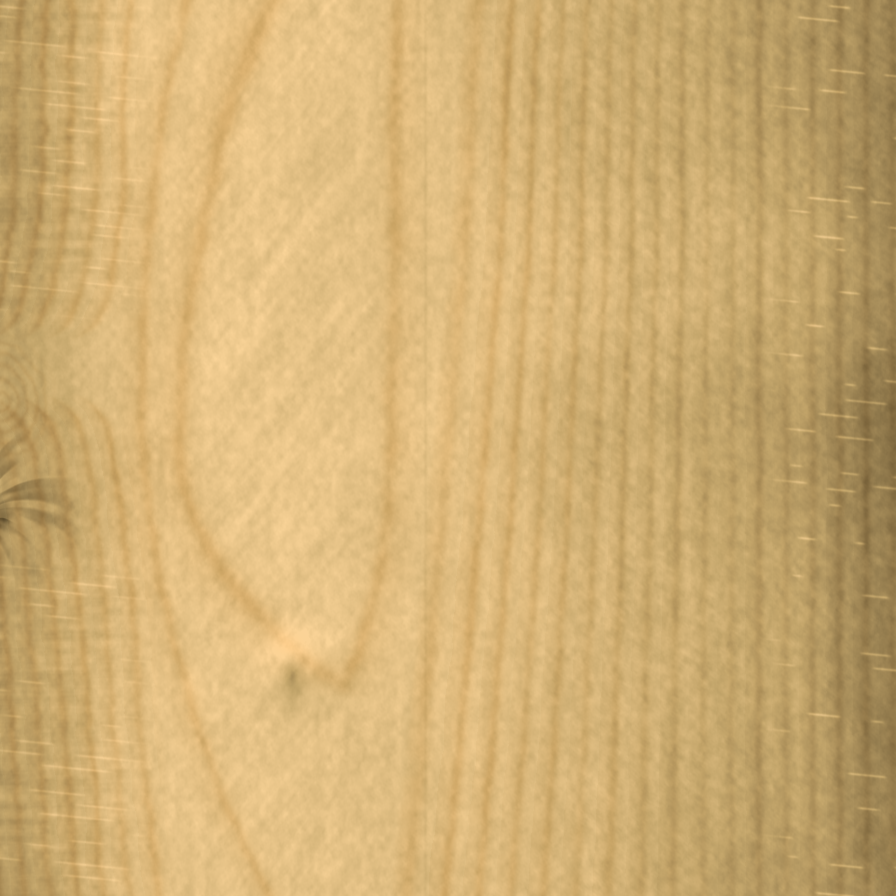
Reproduce this texture procedurally as a WebGL 1 fragment shader.

```glsl
precision highp float;
// Planed softwood board: tight straight rings on the right, a pointed loop
// in the middle and rings bending into a knot at the left edge. Each ring is
// a soft stroke around a curve; tone adds up and a colour ramp maps it.
uniform vec2 u_resolution;
const vec3 SHADE = vec3(0.58, 0.49, 0.31);
const vec3 STRAW = vec3(0.765, 0.65, 0.42);
const vec3 CREAM = vec3(0.945, 0.80, 0.565);
const vec3 AMBER = vec3(0.025, -0.012, -0.035);

float hash(vec2 p) { return fract(sin(dot(p, vec2(127.1, 311.7))) * 43758.5453); }

float noise(vec2 p) {
  vec2 i = floor(p), f = fract(p), e = vec2(1.0, 0.0);
  f = f * f * (3.0 - 2.0 * f);
  return mix(mix(hash(i), hash(i + e), f.x), mix(hash(i + e.yx), hash(i + e.xx), f.x), f.y);
}

// Noise centred on zero, three octaves turned against each other
float fbm(vec2 p) {
  float sum = 0.0, amp = 0.5;
  for (int i = 0; i < 3; i++) {
    sum += amp * (noise(p) - 0.5);
    p = mat2(0.96, 0.28, -0.28, 0.96) * p * 2.03 + 17.0;
    amp *= 0.5;
  }
  return sum;
}

float stroke(float d, float width) { return exp(-d * d / (width * width)); }

// Late wood: sharp on one side, fading slowly on the other
float ring(float d, float width) {
  return 0.65 * stroke(d, width) + 0.35 * stroke(d + width, width * 2.8);
}

// Parabola with a different bend above and below its vertex
float bow(float y, vec2 vertex, float above, float below) {
  float d = y - vertex.y;
  return vertex.x + d * d * (d > 0.0 ? above : below);
}

// Straight rings, wider apart and stronger near the loop
float straightRings(vec2 p) {
  float d = p.y - 0.5;
  float q = p.x + (1.0 - smoothstep(0.45, 0.85, p.x)) * (0.024 * d * d - 0.084 * d);
  float s = max(q - 0.48, 0.0);
  float phase = s * 33.5 - 1.3 + exp(-s * 25.0);
  float id = floor(phase + 0.5);
  float strength = 0.22 * (0.75 + 0.5 * hash(vec2(id, 3.0)));
  return strength * ring(phase - id, 0.15) * smoothstep(0.48, 0.49, q);
}

// Closed loop pointing down, and the open ring outside it
float loopRings(vec2 p) {
  float left = p.x - bow(p.y, vec2(0.202, 0.50), 0.40, 2.5);
  float right = bow(p.y, vec2(0.438, 0.50), 0.02, -0.75) - p.x;
  float outer = p.x - bow(p.y, vec2(0.159, 0.56), 0.25, 0.45);
  float slant = 1.0 + 0.9 * (1.0 - smoothstep(0.25, 0.45, p.y)) + 0.5 * smoothstep(0.7, 1.0, p.y);
  float loop = 0.25 * ring(left, 0.008 * slant) + 0.21 * ring(right, 0.008);
  return smoothstep(0.215, 0.26, p.y) * loop + 0.22 * ring(outer, 0.0065);
}

// Rings that sweep sideways into the knot, and arcs around it
float knotRings(vec2 p) {
  float q = p.x + 0.002 / max(abs(p.y - 0.59), 0.012) - 0.06 * max(0.5 - p.y, 0.0);
  float phase = (q - 0.146) / 0.030 + 0.6 * fbm(p * vec2(14.0, 9.0));
  float id = floor(phase + 0.5);
  float mask = (1.0 - smoothstep(0.155, 0.17, q)) * smoothstep(0.025, 0.06, abs(p.y - 0.59));
  float r = length((p - vec2(0.0, 0.55)) * vec2(1.3, 1.0)) + 0.02 * fbm(p * 25.0);
  float arcs = stroke(fract(r * 70.0) - 0.5, 0.25) * (1.0 - smoothstep(0.05, 0.09, r));
  return mask * (0.18 + 0.08 * hash(vec2(id, 8.0))) * ring(phase - id, 0.16) + 0.09 * arcs;
}

// Dark fibres fanning out from the knot at the edge
float knotFan(vec2 p, vec2 centre) {
  vec2 d = p - centre;
  float r = length(d), angle = atan(d.y, d.x + 0.03);
  float fibres = smoothstep(0.35, 0.8, noise(vec2(angle * 8.0 + r * 40.0, r * 25.0)));
  return fibres * 0.50 * (1.0 - smoothstep(0.02, 0.12, r)) + 0.6 * stroke(r, 0.013);
}

// Sparse short pale scratches, one per chosen cell
float scratches(vec2 p, vec2 cell, float density, float seed) {
  vec2 g = (p + vec2(0.0, 0.1 * p.x)) / cell;
  g.x += hash(vec2(floor(g.y), seed));
  vec2 id = floor(g), f = fract(g) - 0.5;
  float d = (f.y - 0.5 * (hash(id + seed + 5.0) - 0.5)) * cell.y;
  float len = 0.15 + 0.3 * hash(id + seed + 9.0);
  return step(hash(id + seed), density) * stroke(d, 0.0016) * (1.0 - smoothstep(len - 0.14, len, abs(f.x)));
}

void main() {
  vec2 p = gl_FragCoord.xy / u_resolution;
  float wander = 0.012 * fbm(p * vec2(3.0, 7.0)) + 0.007 * fbm(p * vec2(40.0, 55.0));
  vec2 w = p + vec2(wander * (1.0 - 0.5 * smoothstep(0.45, 0.6, p.x)), 0.0);
  // Broad light across the board
  float tone = 0.88 - 0.16 * smoothstep(0.46, 0.68, p.x) - 0.24 * smoothstep(0.66, 0.90, p.x);
  tone -= 0.33 * smoothstep(0.88, 1.0, p.x) + 0.38 * (1.0 - smoothstep(0.0, 0.18, p.x));
  tone += smoothstep(0.45, 0.65, p.x) * (0.12 * stroke(p.y - 0.70, 0.10) - 0.09 * stroke(p.y - 0.52, 0.10));
  tone += 0.30 * fbm(p * vec2(7.0, 4.0));
  // Growth rings, both knots and the thin seam
  float rings = straightRings(w) + loopRings(w) + knotRings(w);
  rings *= 1.0 + 0.8 * fbm(p * vec2(25.0, 30.0));
  vec2 bud = p - vec2(0.328, 0.28);
  tone -= rings + knotFan(w, vec2(0.0, 0.425)) + 0.09 * stroke(p.x - 0.475, 0.002);
  tone += 0.40 * stroke(length(bud * vec2(0.7, 1.0)), 0.026) + 0.18 * stroke(length(p - vec2(0.215, 0.23)), 0.018);
  tone -= 0.42 * stroke(length((bud + vec2(0.0, 0.038)) * vec2(1.0, 0.65)), 0.012);
  tone -= 0.13 * stroke(length((bud + vec2(0.0, 0.06)) * vec2(0.6, 1.0)), 0.035);
  // Fine fibre, slanted saw marks and scratches
  vec2 slant = vec2(p.x * 0.78 - p.y * 0.62, p.x * 0.62 + p.y * 0.78);
  float middle = smoothstep(0.18, 0.26, p.x) * (1.0 - smoothstep(0.36, 0.46, p.x));
  tone += 0.24 * middle * fbm(slant * vec2(100.0, 8.0));
  tone += 0.33 * fbm(p * vec2(150.0, 110.0)) + 0.16 * fbm(p * vec2(90.0, 9.0));
  tone += 0.20 * smoothstep(0.5, 0.7, p.x) * fbm(slant * vec2(60.0, 150.0));
  float knotGap = smoothstep(0.34, 0.40, p.y) * (1.0 - smoothstep(0.62, 0.70, p.y));
  float leftEdge = (1.0 - smoothstep(0.10, 0.19, p.x)) * (1.0 - knotGap);
  tone += 0.38 * smoothstep(0.84, 0.91, p.x) * scratches(p, vec2(0.06, 0.020), 0.36, 2.0);
  tone += leftEdge * (0.20 * scratches(p, vec2(0.11, 0.013), 0.6, 6.0) + 0.28 * fbm(p * vec2(14.0, 110.0)));
  tone = clamp(tone, -0.7, 1.1);
  vec3 color = mix(mix(SHADE, STRAW, min(tone * 2.0, 1.0)), CREAM, max(tone * 2.0 - 1.0, 0.0));
  color += AMBER * min(rings * 4.0, 1.0) * (1.0 - 0.6 * smoothstep(0.5, 0.8, p.x));
  gl_FragColor = vec4(clamp(color, 0.0, 1.0), 1.0);
}
```
